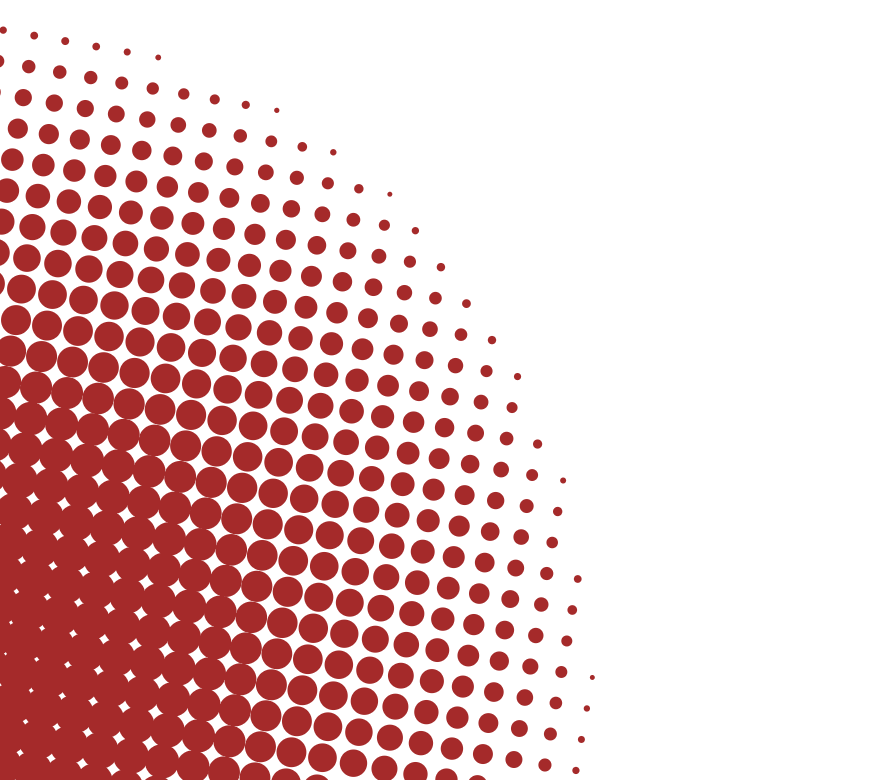
Reproduce this background procedurally as a WebGL 2 fragment shader.

```glsl
#version 300 es
precision highp float;
// A red halftone disc fading out over white, centred off the left edge.
// Dots sit on a tilted square lattice; each radius follows the distance of
// its dot from the disc centre, and neighbours merge where they overlap.

uniform vec2 u_resolution;
out vec4 fragColor;

// Lengths are in canvas heights, dot radii in lattice cells.
const vec3 PAPER = vec3(1.0);
const vec3 INK = vec3(0.647, 0.165, 0.165);
const vec2 DISC_CENTRE = vec2(-0.063, 0.151);
const float DISC_RADIUS = 0.837;
const vec2 LATTICE_ORIGIN = vec2(0.2426, 0.9193);
const float CELL = 0.04036;
const float TILT = radians(10.0);
const float CENTRE_AREA = 0.49;    // squared dot radius at the disc centre
const float TONE_BEND = 0.018;     // S-shaped deviation from a linear fade
const float TONE_FREQUENCY = 7.54;
const float TONE_PHASE = 1.0;
const float MIN_AREA = 0.006;      // smaller dots are dropped

// Squared dot radius at t, from 0 at the disc centre to 1 at its rim.
float dotArea(float t) {
    float bend = TONE_BEND * sin(TONE_FREQUENCY * t - TONE_PHASE);
    return CENTRE_AREA * (1.0 - t) - bend;
}

// Signed distance to the nearest dot, in canvas heights.
float halftone(vec2 p) {
    float c = cos(TILT), s = sin(TILT);
    mat2 axes = mat2(c, -s, s, c);
    vec2 q = (p - LATTICE_ORIGIN) * axes / CELL;
    vec2 home = round(q);
    float nearest = 1.0;

    // Large dots reach into adjacent cells.
    for (int y = -1; y <= 1; y++) {
        for (int x = -1; x <= 1; x++) {
            vec2 node = home + vec2(x, y);
            vec2 centre = LATTICE_ORIGIN + axes * node * CELL;
            float area = dotArea(distance(centre, DISC_CENTRE) / DISC_RADIUS);
            if (area > MIN_AREA) {
                nearest = min(nearest, distance(q, node) - sqrt(area));
            }
        }
    }
    return nearest * CELL;
}

void main() {
    vec2 p = gl_FragCoord.xy / u_resolution.y;
    float pixel = 1.0 / u_resolution.y;

    // One-pixel edge smoothing
    float coverage = clamp(0.5 - halftone(p) / pixel, 0.0, 1.0);
    fragColor = vec4(mix(PAPER, INK, coverage), 1.0);
}
```
